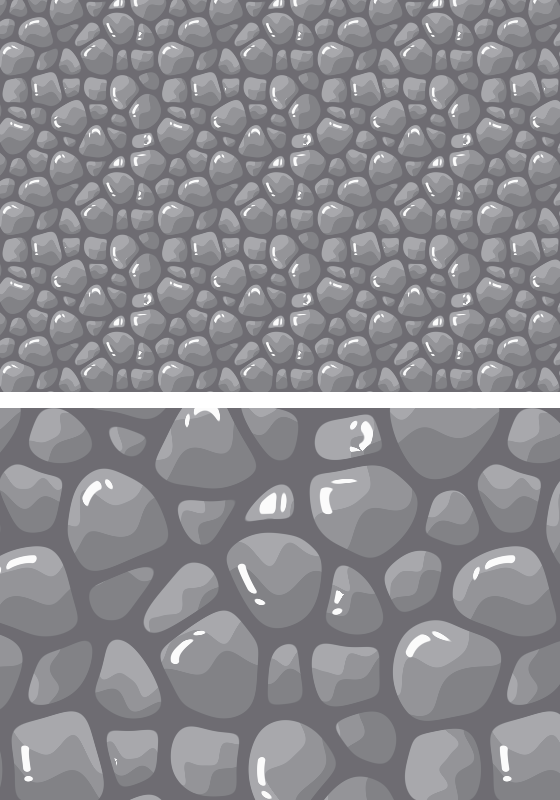
Top, the full canvas; bottom, a detail of the centre.
Write a Shadertoy shader that draws this texture.

```glsl
// Repeating cobbles: flat grey stones with wavy tone bands and white glints.

const vec3 GROUT  = vec3(0.430, 0.425, 0.447);
const vec3 SHADOW = vec3(0.508, 0.510, 0.525);
const vec3 BODY   = vec3(0.580, 0.582, 0.598);
const vec3 LIGHT  = vec3(0.658, 0.660, 0.676);
const vec3 GLINT  = vec3(0.985);

const float TAU = 6.2831853;
const float TILE_CELLS = 6.0;       // stones along one side of the tile
const float TILES_HIGH = 2.457;     // tiles over the canvas height
const float JITTER = 0.54;
const float HALF_GAP = 0.073;
const float CORNER_SHARPNESS = 12.0;
const float WOBBLE = 0.05;
const float LIGHT_CUT = 0.36;
const float SHADOW_CUT = -0.24;
const float GLINT_RADIUS = 0.044;

struct Stone {
    vec2 id;
    vec2 centre;
    float weight;
    float big;
};

vec3 hash3(vec2 id) {
    vec3 q = fract(vec3(id.xyx) * vec3(0.1031, 0.1030, 0.0973) + 0.137);
    q += dot(q, q.yxz + 33.33);
    return fract((q.xxy + q.yzz) * q.zyx);
}

// One stone per grid cell; a zigzag of cells holds the big ones.
Stone stoneAt(vec2 cell) {
    vec2 id = mod(cell, TILE_CELLS);
    vec3 h = hash3(id + 3.0);
    float slot = mod(id.x + abs(id.y - 3.0), 3.0);
    float big = 1.0 - step(0.5, slot);
    float weight = mix(0.04 + 0.16 * h.z, 0.40 + 0.12 * h.z, big);
    return Stone(id, cell + 0.5 + JITTER * (h.xy - 0.5), weight, big);
}

// Stone whose weighted cell contains p
Stone ownerOf(vec2 p) {
    vec2 base = floor(p);
    Stone owner = stoneAt(base);
    float best = 1e5;
    for (int j = -2; j <= 2; j++)
    for (int i = -2; i <= 2; i++) {
        Stone s = stoneAt(base + vec2(i, j));
        vec2 d = p - s.centre;
        float power = dot(d, d) - s.weight;
        if (power < best) {
            best = power;
            owner = s;
        }
    }
    return owner;
}

// Depth inside the stone: soft minimum of distances to the cell sides
float stoneDepth(vec2 p, Stone owner) {
    vec2 base = floor(p);
    vec2 d = p - owner.centre;
    float ownPower = dot(d, d) - owner.weight;
    float total = 0.0;
    for (int j = -2; j <= 2; j++)
    for (int i = -2; i <= 2; i++) {
        Stone s = stoneAt(base + vec2(i, j));
        float span = distance(s.centre, owner.centre);
        if (span < 0.01) continue;
        vec2 e = p - s.centre;
        float side = (dot(e, e) - s.weight - ownPower) / (2.0 * span);
        total += exp(-CORNER_SHARPNESS * side);
    }
    return -log(max(total, 1e-6)) / CORNER_SHARPNESS - HALF_GAP;
}

vec2 rotate(vec2 v, float angle) {
    float c = cos(angle), s = sin(angle);
    return vec2(c * v.x + s * v.y, c * v.y - s * v.x);
}

float cover(float inside, float pixel) {
    return smoothstep(-0.6 * pixel, 0.6 * pixel, inside);
}

// Light, body and shadow bands with wavy borders
vec3 stoneTone(vec2 local, Stone stone, float pixel) {
    vec3 h = hash3(stone.id + 41.0);
    float size = mix(0.37, 0.62, stone.big);
    vec2 q = rotate(local, 2.2 + 2.0 * (h.x - 0.5)) / size;
    float phase = TAU * h.y;
    float upper = q.x + 0.22 * sin(4.6 * q.y + phase) + 0.07 * sin(8.0 * q.y - phase);
    float lower = q.x + 0.20 * sin(4.1 * q.y + 2.0 * phase + 1.0);
    float shift = 0.35 * (h.z - 0.5);
    vec3 tone = mix(SHADOW, BODY, cover((lower - SHADOW_CUT - shift) * size, pixel));
    return mix(tone, LIGHT, cover((upper - LIGHT_CUT - shift) * size, pixel));
}

// A rounded stroke and a dot that follow the rim
float glintMask(vec2 local, float depth, Stone stone, float pixel) {
    vec3 h = hash3(stone.id + 73.0);
    float present = step(h.x, mix(0.16, 0.85, stone.big));
    vec2 q = rotate(local, 0.7 + 2.8 * h.y);
    float along = atan(q.y, q.x) * max(length(q), 0.15);
    along *= h.z < 0.5 ? -1.0 : 1.0;
    float across = depth - mix(0.10, 0.15, stone.big);
    float halfLength = mix(0.06, 0.13, stone.big);
    float stroke = length(vec2(max(abs(along) - halfLength, 0.0), across));
    float spot = length(vec2(along - halfLength - 0.15, across));
    return present * cover(GLINT_RADIUS - min(stroke, spot), pixel);
}

void mainImage(out vec4 fragColor, in vec2 fragCoord) {
    float cellsHigh = TILE_CELLS * TILES_HIGH;
    float pixel = cellsHigh / iResolution.y;
    vec2 p = fragCoord * pixel;

    // Bend the outlines a little, keeping the tile period
    vec2 wave = TAU / TILE_CELLS * p;
    p += WOBBLE * vec2(sin(4.0 * wave.y + wave.x), sin(5.0 * wave.x - 2.0 * wave.y));

    Stone stone = ownerOf(p);
    vec2 local = p - stone.centre;
    float depth = stoneDepth(p, stone);

    vec3 color = stoneTone(local, stone, pixel);
    color = mix(color, GLINT, glintMask(local, depth, stone, pixel));
    color = mix(GROUT, color, cover(depth, pixel));
    fragColor = vec4(color, 1.0);
}
```
